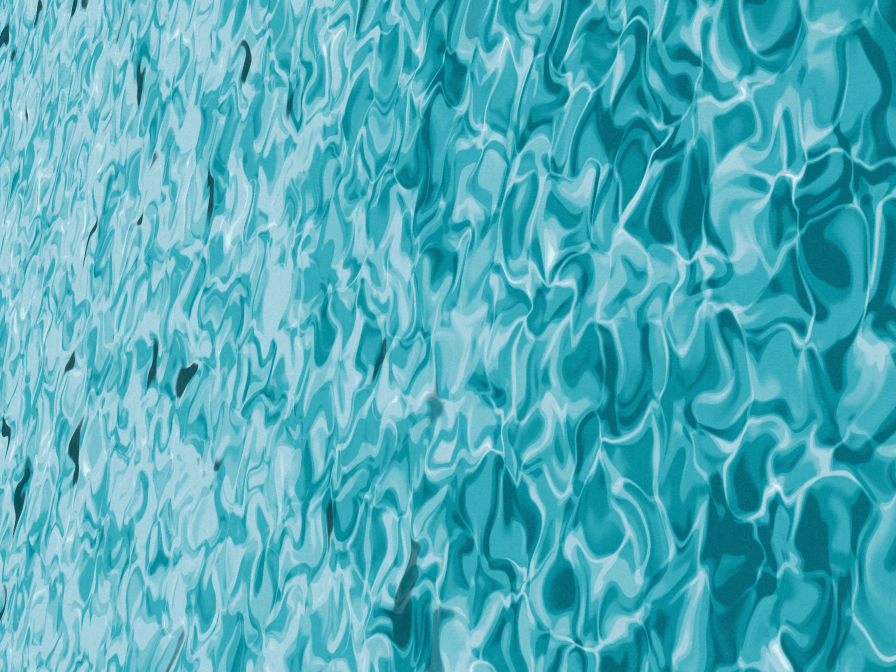
Give the GLSL for this texture, as a Shadertoy shader.

```glsl
// Rippled turquoise pool water, pale and finely streaked far left, caustic cells near right.

const vec3 SLIT  = vec3(0.03, 0.25, 0.28);
const vec3 DEEP  = vec3(0.02, 0.42, 0.48);
const vec3 TEAL  = vec3(0.03, 0.56, 0.62);
const vec3 AQUA  = vec3(0.21, 0.67, 0.73);
const vec3 PALE  = vec3(0.46, 0.76, 0.81);
const vec3 SKY   = vec3(0.64, 0.82, 0.87);
const vec3 GLINT = vec3(0.84, 0.95, 0.96);

const float FAR_HEIGHT = 0.045;  // ripple length at the left edge
const float GROWTH     = 0.056;  // how fast ripples grow to the right
const float FLATTEN    = 5.2;    // ripple width = FLATTEN * length^2
const float TILT       = 0.18;   // lean of the streaks
const float TONE_NEAR  = 0.28;
const float TONE_FAR   = 0.75;
const float GRAIN      = 0.025;
const int   SAMPLES    = 2;      // supersampling per axis

float hash(vec2 p) {
    return fract(sin(dot(p, vec2(127.1, 311.7))) * 43758.5453);
}

vec2 hash2(vec2 p) {
    return vec2(hash(p), hash(p + 19.7));
}

// Gradient noise, roughly -0.6 to 0.6
float noise(vec2 p) {
    vec2 i = floor(p), f = fract(p);
    vec2 s = f * f * f * (f * (f * 6.0 - 15.0) + 10.0);
    vec4 corner;
    for (int k = 0; k < 4; k++) {
        vec2 o = vec2(k & 1, k >> 1);
        float a = 6.2832 * hash(i + o);
        corner[k] = dot(vec2(cos(a), sin(a)), f - o);
    }
    return mix(mix(corner.x, corner.y, s.x), mix(corner.z, corner.w, s.x), s.y);
}

vec2 noise2(vec2 p) {
    return vec2(noise(p), noise(p + 37.3));
}

// Gap between the two nearest cell centres: zero on the cell borders
float cellGap(vec2 p) {
    vec2 i = floor(p), f = fract(p);
    float first = 8.0, second = 8.0;
    for (int y = -1; y <= 1; y++)
    for (int x = -1; x <= 1; x++) {
        vec2 o = vec2(x, y);
        float d = length(o + 0.1 + 0.8 * hash2(i + o) - f);
        second = min(second, max(first, d));
        first = min(first, d);
    }
    return second - first;
}

// Perspective: ripples shrink and flatten towards the left
vec2 surface(vec2 uv) {
    float x = uv.x - TILT * (uv.y - 0.5) * (1.0 - 0.5 * uv.x);
    float size = FAR_HEIGHT + GROWTH * x;
    return vec2(-1.0 / (FLATTEN * GROWTH * size), (uv.y - 0.5) / size);
}

vec3 palette(float t) {
    vec3 c = mix(DEEP, TEAL, smoothstep(0.06, 0.20, t));
    c = mix(c, AQUA, smoothstep(0.26, 0.40, t));
    c = mix(c, PALE, smoothstep(0.49, 0.63, t));
    c = mix(c, SKY, smoothstep(0.71, 0.85, t));
    return mix(c, GLINT, smoothstep(1.04, 1.30, t));
}

vec3 water(vec2 uv) {
    float far = 1.0 - smoothstep(0.0, 1.15, uv.x);
    vec2 q = surface(uv);

    // Bend the surface so that the ripples curl
    vec2 p = q + 0.9 * noise2(q * 0.8);
    p += 0.35 * noise2(p * 1.7 + 11.0);

    // Broad swell, nested glossy rings and small ripples
    float swell = noise(p * 0.45);
    float rings = sin(11.0 * noise(p * 0.8 + 5.0) + 4.0 * swell);
    float gloss = smoothstep(-0.5, 0.6, rings) - 0.5;
    float fine = noise(p * 2.1 + 71.0);

    // Caustic web of uneven strength
    float web = 1.0 - smoothstep(0.0, 0.17, cellGap(p * 0.85));
    web *= clamp(0.65 + 1.3 * noise(q * 0.7 + 29.0), 0.0, 1.2);

    float tone = mix(TONE_NEAR, TONE_FAR, far) + 0.48 * swell + 0.34 * gloss
               + 0.36 * fine + web * mix(0.6, 0.12, far);
    vec3 color = palette(tone);

    // Dark slits between the distant ripples
    float slit = noise(p * vec2(0.75, 0.5) + 113.0) + 0.25 * noise(q * 0.13);
    slit = smoothstep(0.40, 0.47, slit) * smoothstep(0.25, 0.6, far);
    return mix(color, SLIT, 0.85 * slit);
}

void mainImage(out vec4 fragColor, in vec2 fragCoord) {
    vec3 color = vec3(0.0);
    for (int j = 0; j < SAMPLES; j++)
    for (int i = 0; i < SAMPLES; i++) {
        vec2 offset = (vec2(i, j) + 0.5) / float(SAMPLES) - 0.5;
        color += water((fragCoord + offset) / iResolution.y);
    }
    color /= float(SAMPLES * SAMPLES);

    // Faint film grain
    color += GRAIN * (hash(floor(fragCoord / iResolution.y * 384.0)) - 0.5);
    fragColor = vec4(color, 1.0);
}
```
